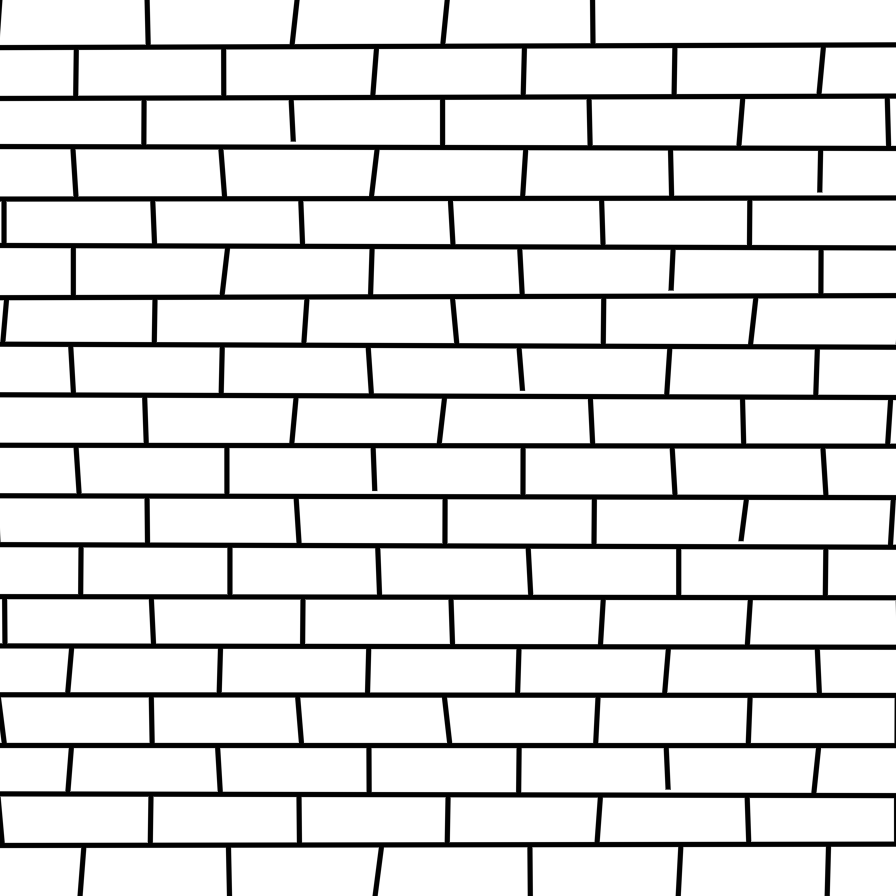
A Shadertoy shader for this pattern:

```glsl
// Hand-ruled running-bond brick wall: thin black lines on white.
#define ROWS 17.95          // courses over the canvas height
#define COLUMNS 6.0         // bricks per course
#define LINE_WIDTH 0.0058
#define BED_JITTER 0.0017   // vertical drift of the long lines
#define BED_SLOPE 0.0036    // rise of a long line across the canvas
#define COURSE_SHIFT 0.0085 // sideways drift of a whole course
#define JOINT_JITTER 0.002  // sideways drift of one joint
#define JOINT_TILT 0.0075   // lean of one joint over its height
#define SHORT_GAP 0.0062    // gap below a joint that stops short
#define SHORT_SHARE 0.04    // share of joints that stop short
#define INK vec3(0.005)
#define PAPER vec3(1.0)

float hash(vec2 cell) {
    return fract(sin(dot(cell, vec2(127.1, 311.7))) * 43758.55);
}

float signedHash(vec2 cell) {
    return 2.0 * hash(cell) - 1.0;
}

// Height of the long line below a given course
float bedHeight(float course, float x) {
    float drift = BED_JITTER * signedHash(vec2(course, 31.0));
    float slope = BED_SLOPE * signedHash(vec2(course, 47.0));
    return course / ROWS + drift + slope * (x - 0.5);
}

// Layered sines push each course left or right
float courseShift(float course) {
    return COURSE_SHIFT * (0.55 * sin(course * 2.4 + 0.8) + 0.45 * sin(course * 5.3 + 1.0));
}

// Signed distance to the nearest upright joint of a course
float jointDistance(vec2 p, float course) {
    float start = courseShift(course) + 0.5 * (1.0 - mod(course, 2.0)) / COLUMNS;
    float column = round((p.x - start) * COLUMNS);
    vec2 cell = vec2(column, course);

    float lean = signedHash(cell + 11.0);
    float rise = p.y * ROWS - course - 0.5;
    float center = start + column / COLUMNS
                 + JOINT_JITTER * signedHash(cell + 5.0)
                 + JOINT_TILT * lean * abs(lean) * rise;
    float d = abs(p.x - center) - 0.5 * LINE_WIDTH;

    // A few joints end above the line; the last one of the top course is left out
    float gap = SHORT_GAP * step(hash(cell + 23.0), SHORT_SHARE);
    d = max(d, gap - (p.y - bedHeight(course, p.x)));
    bool omitted = course == floor(ROWS) && column >= COLUMNS - 1.0;
    return omitted ? 1.0 : d;
}

void mainImage(out vec4 fragColor, in vec2 fragCoord) {
    vec2 p = fragCoord / iResolution.y;
    float pixel = 1.0 / iResolution.y;

    // Long lines, kept off the canvas edges
    float bed = clamp(round(p.y * ROWS), 1.0, floor(ROWS));
    float above = p.y - bedHeight(bed, p.x);
    float bedDistance = abs(above) - 0.5 * LINE_WIDTH;

    // The course lies above or below its nearest line
    float course = above > 0.0 ? bed : bed - 1.0;
    float d = min(bedDistance, jointDistance(p, course));

    float ink = 1.0 - smoothstep(-0.75 * pixel, 0.75 * pixel, d);
    fragColor = vec4(mix(PAPER, INK, ink), 1.0);
}
```
